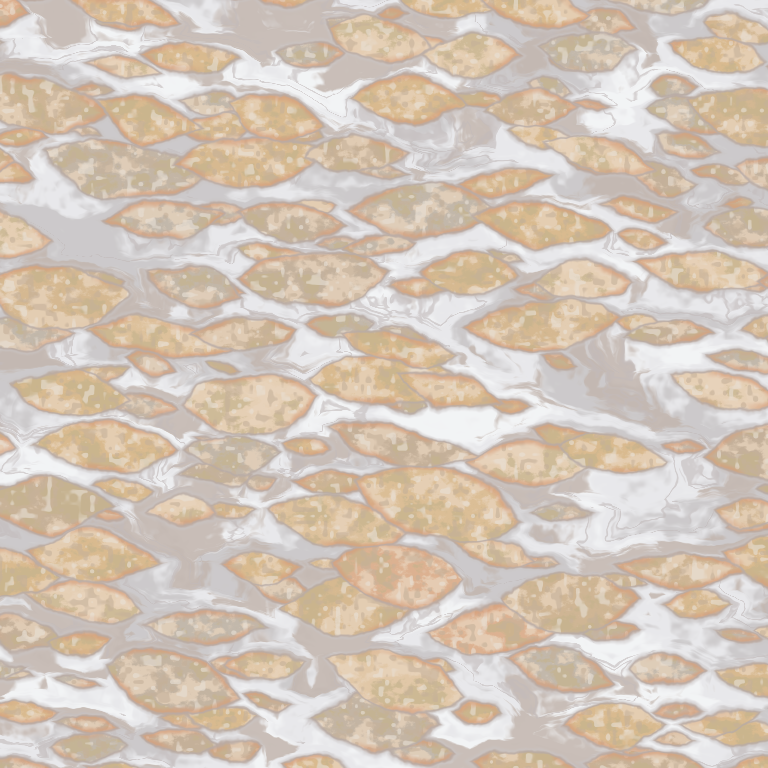
Give the GLSL for this texture, as a Shadertoy shader.

```glsl
// Flattened ochre pebbles embedded in pale, streaky, flowing grey-white stone.

float hash(vec2 p) {
    vec3 q = fract(p.xyx * 0.1031);
    q += dot(q, q.yzx + 33.33);
    return fract((q.x + q.y) * q.z);
}

float noise(vec2 p) {
    vec2 i = floor(p), f = fract(p);
    f = f * f * (3.0 - 2.0 * f);
    return mix(mix(hash(i), hash(i + vec2(1, 0)), f.x),
               mix(hash(i + vec2(0, 1)), hash(i + vec2(1, 1)), f.x), f.y);
}

float fbm(vec2 p) {
    float sum = 0.0, amp = 0.5;
    for (int i = 0; i < 5; i++) {
        sum += amp * noise(p);
        p = mat2(0.96, -0.28, 0.28, 0.96) * p * 2.03 + 17.3;
        amp *= 0.52;
    }
    return sum;
}

// Distance to a lens with pointed ends and a flatter top
float lens(vec2 p, vec2 halfSize, float bluntness, float topScale) {
    float h = halfSize.y * (p.y > 0.0 ? topScale : 1.0);
    float x = abs(p.x) / halfSize.x;
    float slope = bluntness * pow(x, bluntness - 1.0) * h / halfSize.x;
    return (abs(p.y) - h * (1.0 - pow(x, bluntness))) / sqrt(1.0 + slope * slope);
}

// Pebble surface: grainy body, rusty rim, thin grey outline
vec3 pebbleColor(vec2 p, float d, float kind, float grain, float speck) {
    vec3 tan_ = vec3(0.77, 0.69, 0.60), ochre = vec3(0.85, 0.73, 0.56);
    vec3 cream = vec3(0.91, 0.83, 0.74), rust = vec3(0.84, 0.62, 0.48);
    vec3 c = mix(vec3(0.76, 0.72, 0.67), tan_, smoothstep(0.08, 0.25, kind));
    c = mix(c, ochre, smoothstep(0.25, 0.55, kind));
    c = mix(c, cream, 0.8 * smoothstep(0.68, 0.85, kind));
    c = mix(c, rust, 0.6 * smoothstep(0.93, 0.96, kind));
    c = mix(c, cream, 0.75 * smoothstep(0.50, 0.64, grain));
    c = mix(c, vec3(0.77, 0.70, 0.55), 0.7 * (1.0 - smoothstep(0.34, 0.46, grain)));
    c = mix(c, vec3(0.91, 0.88, 0.84), 0.6 * smoothstep(0.68, 0.85, speck));
    c = mix(c, tan_, 0.6 * (1.0 - smoothstep(0.18, 0.35, speck)));
    float rim = smoothstep(-0.011, -0.003, d) * smoothstep(0.3, 0.65, noise(p * 22.0 + kind * 40.0));
    c = mix(c, rust, 0.7 * rim);
    return mix(c, vec3(0.72, 0.67, 0.65), 0.85 * smoothstep(-0.004, -0.001, d));
}

// Paints one scattered layer over acc and keeps the nearest distance
void pebbles(vec2 p, vec2 cell, float seed, float keep, float warmth,
             float grain, float speck, inout vec4 acc, inout float nearest) {
    float row = floor(p.y / cell.y);
    for (int j = -1; j <= 1; j++) {
        float r = row + float(j);
        float shift = 0.5 * mod(r, 2.0) + 0.3 * hash(vec2(r, seed));
        float column = floor(p.x / cell.x - shift);
        for (int i = -1; i <= 1; i++) {
            vec2 id = vec2(column + float(i), r) + seed;
            if (hash(id + 3.7) > keep) continue;
            vec2 jitter = 0.55 * (vec2(hash(id + 11.1), hash(id + 23.9)) - 0.5);
            vec2 center = (vec2(column + float(i) + shift, r) + 0.5 + jitter) * cell;
            float angle = -0.09 + 0.4 * (hash(id + 31.3) - 0.5);
            float s = sin(angle), c = cos(angle);
            vec2 q = mat2(c, -s, s, c) * (p - center);
            float w = cell.x * mix(0.25, 0.64, hash(id + 47.7));
            float h = w * mix(0.28, 0.48, hash(id + 53.1));
            float d = lens(q, vec2(w, h), mix(1.6, 2.8, hash(id + 61.9)),
                           mix(0.65, 1.1, hash(id + 71.3)));
            nearest = min(nearest, d);
            vec3 color = pebbleColor(p, d, hash(id + 83.7) * warmth, grain, speck);
            acc = mix(acc, vec4(color, 1.0), 1.0 - smoothstep(-0.0015, 0.002, d));
        }
    }
}

// Grey-white ground whose streaks bend around the pebbles
vec3 matrixColor(vec2 p, float nearest) {
    vec2 flow = vec2(p.x * 6.0, (p.y + 0.12 * p.x) * 15.0 + 22.0 * nearest);
    flow += 1.6 * (vec2(fbm(p * 7.0 + 5.0), fbm(p * 7.0 + 41.0)) - 0.5);
    float streak = fbm(flow);
    float stain = fbm(flow * 1.4 + 63.0);
    float fine = noise(p * vec2(85.0, 130.0));
    float light = streak + 0.09 * (fine - 0.5);
    vec3 c = mix(vec3(0.80, 0.79, 0.795), vec3(0.91, 0.91, 0.92), smoothstep(0.40, 0.54, light));
    c = mix(c, vec3(0.95, 0.955, 0.96), smoothstep(0.58, 0.72, light));
    c = mix(c, vec3(0.76, 0.71, 0.68), 0.85 * smoothstep(0.54, 0.65, stain + 0.06 * (fine - 0.5)));
    // Thin mauve veins along the flow
    float vein = 1.0 - smoothstep(0.004, 0.022, abs(fbm(flow * 0.9 + 107.0) - 0.48));
    c = mix(c, vec3(0.76, 0.73, 0.73), 0.6 * vein);
    // Grey shadow hugging the pebbles
    return mix(c, vec3(0.79, 0.77, 0.77), 0.55 * (1.0 - smoothstep(0.001, 0.006, nearest)));
}

void mainImage(out vec4 fragColor, in vec2 fragCoord) {
    vec2 p = fragCoord / iResolution.y;
    float grain = fbm(p * vec2(42.0, 55.0) + 9.0);
    float speck = noise(p * 125.0 + 31.0);

    // Ragged outlines from a small warp
    vec2 warp = vec2(fbm(p * 16.0 + 2.0), fbm(p * 16.0 + 77.0)) - 0.5;
    vec2 q = p + vec2(0.03, 0.026) * warp + 4.0;

    vec4 stones = vec4(0.0);
    float nearest = 0.035;
    pebbles(q, vec2(0.085, 0.050), 19.0, 0.48, 0.6, grain, speck, stones, nearest);
    pebbles(q, vec2(0.170, 0.073), 5.0, 0.92, 1.0, grain, speck, stones, nearest);

    vec3 color = matrixColor(p, max(nearest, 0.0)) * (1.0 - stones.a) + stones.rgb;
    fragColor = vec4(color, 1.0);
}
```
